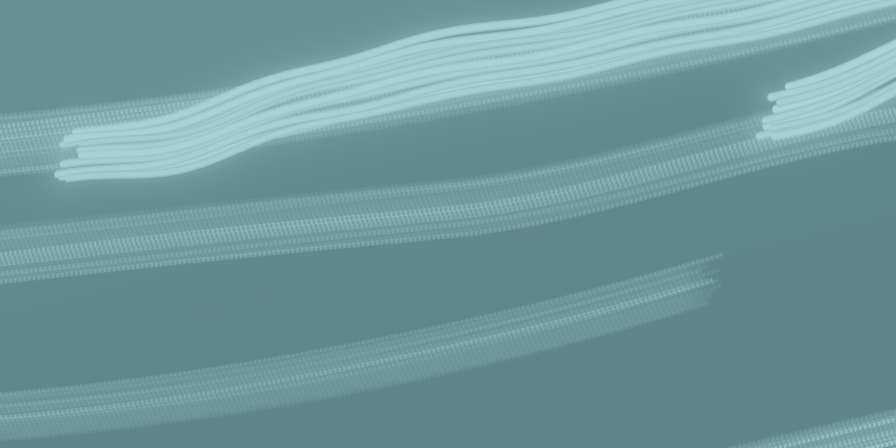
This background is drawn by a Shadertoy shader. Its source:

```glsl
const vec3 BASE = vec3(0.375, 0.527, 0.548);
const vec3 BASE_LIGHT = vec3(0.405, 0.562, 0.582);
const vec3 FIBER = vec3(0.66, 0.82, 0.84);
const float CABLE_HALF_WIDTH = 0.066;
const float DOT_PERIOD = 0.0105;
const float STRAND_RADIUS = 0.0105;
const float GLOW_REACH = 0.028;
const float GLOW_STRENGTH = 0.30;
const int FIBER_COUNT = 13;
const int STRAND_COUNT = 10;
const float TAU = 6.2831853;

float hash(float n) {
    return fract(sin(n * 127.1 + 3.7) * 4375.85);
}

// Centre lines of the four cables, as heights over x
float upperPath(float x) { return 0.674 + 0.1005 * x + 0.0365 * x * x; }
float middlePath(float x) { return 0.432 + 0.103 * x + 0.115 * smoothstep(1.0, 2.1, x); }
float lowerPath(float x) { return 0.07 + 0.083 * x + 0.069 * x * x; }
float cornerPath(float x) { return 0.02 + 0.23 * (x - 2.0); }

// Centre lines of the two bright bundles
float longBundlePath(float x) {
    return upperPath(x) + mix(-0.045, 0.043, smoothstep(0.2, 0.95, x));
}
float shortBundlePath(float x) {
    float t = x - 1.7;
    return 0.734 + 0.32 * t + 0.2 * t * t;
}

// Translucent braided cable: soft body and rows of beaded fibers
float cable(vec2 p, float center, float halfWidth, float endX, float seed, float px) {
    float v = (p.y - center) / halfWidth;
    float soft = px / halfWidth;
    float body = 1.0 - smoothstep(0.78, 1.04, abs(v));
    float opacity = 0.13 * body * (1.0 - smoothstep(endX - 0.08, endX, p.x));
    float beadFade = 1.0 - smoothstep(0.4, 0.8, px / DOT_PERIOD);
    for (int i = 0; i < FIBER_COUNT; i++) {
        float k = float(i);
        float h = hash(k + seed);
        float row = -0.92 + 1.84 * k / float(FIBER_COUNT - 1);
        row += 0.035 * sin(p.x * (2.0 + 2.0 * h) + h * TAU);
        float width = 0.035 + 0.03 * hash(k + seed + 31.0);
        float line = 1.0 - smoothstep(width, width + soft + 0.03, abs(v - row));
        float beads = 0.65 + 0.35 * beadFade * sin(TAU * p.x / DOT_PERIOD + 2.1 * k);
        float tip = endX + 0.05 * (hash(k + seed + 67.0) - 0.5);
        float alive = 1.0 - smoothstep(tip - px, tip + px, p.x);
        float strength = mix(0.08, 0.34, h * h) + 0.12 * exp(-9.0 * v * v);
        opacity += line * beads * alive * strength;
    }
    return opacity;
}

// Height of one wavy strand, fanned around its bundle centre
float strandHeight(bool isLong, float x, float lane, float h) {
    float center = isLong ? longBundlePath(x) : shortBundlePath(x);
    float spread = isLong ? mix(0.055, 0.074, smoothstep(0.2, 0.7, x)) : 0.056;
    float settle = isLong ? mix(1.0, 0.4, smoothstep(0.3, 1.3, x)) : 0.8;
    float wave = sin(x * TAU / 0.43 + 1.2 * h + (isLong ? 4.6 : 2.0));
    wave += 0.6 * sin(x * (7.0 + 5.0 * h) + h * TAU);
    return center + lane * spread + 0.009 * settle * wave;
}

// Opaque round-ended strands with a halo
vec3 addBundle(vec3 color, vec2 p, bool isLong, float startX, float seed, float px) {
    float nearest = 10.0;
    float cover = 0.0;
    float shade = 1.0;
    for (int i = 0; i < STRAND_COUNT; i++) {
        float k = float(i);
        float h = hash(k + seed);
        float lane = 2.0 * fract(k * 0.618 + 0.1) - 1.0;
        float tipX = startX + 0.07 * hash(k + seed + 19.0);
        float x = max(p.x, tipX);
        float y = strandHeight(isLong, x, lane, h);
        float slope = (strandHeight(isLong, x + 0.004, lane, h) - y) / 0.004;
        float dy = (p.y - y) / sqrt(1.0 + slope * slope);
        float d = length(vec2(x - p.x, dy));
        float radius = STRAND_RADIUS * mix(0.75, 1.0, h);
        float mask = 1.0 - smoothstep(radius - px, radius + px, d);
        float tone = 0.97 + 0.05 * h - 0.07 * smoothstep(0.3, 1.0, abs(dy) / radius);
        shade = mix(shade, tone, mask);
        cover = max(cover, mask);
        nearest = min(nearest, max(d - radius, 0.0));
    }
    color = mix(color, FIBER, GLOW_STRENGTH * exp(-nearest / GLOW_REACH));
    return mix(color, FIBER * shade, cover * 0.97);
}

void mainImage(out vec4 fragColor, in vec2 fragCoord) {
    vec2 p = fragCoord / iResolution.y;
    float px = 1.0 / iResolution.y;

    // Backdrop, lighter toward the upper left
    float light = smoothstep(0.2, 1.3, p.y - 0.25 * p.x + 0.25);
    vec3 color = mix(BASE, BASE_LIGHT, light);

    // Dim cables
    float w = CABLE_HALF_WIDTH;
    color = mix(color, FIBER, min(cable(p, lowerPath(p.x), w * 0.85, 1.59, 5.0, px), 0.7));
    color = mix(color, FIBER, min(cable(p, middlePath(p.x), w, 9.0, 23.0, px), 0.75));
    color = mix(color, FIBER, min(1.4 * cable(p, upperPath(p.x), w * 1.08, 9.0, 41.0, px), 0.85));
    color = mix(color, FIBER, min(1.6 * cable(p, cornerPath(p.x), w, 9.0, 59.0, px), 0.85));

    // Bright bundles
    color = addBundle(color, p, true, 0.12, 11.0, px);
    color = addBundle(color, p, false, 1.695, 47.0, px);

    fragColor = vec4(color, 1.0);
}
```
